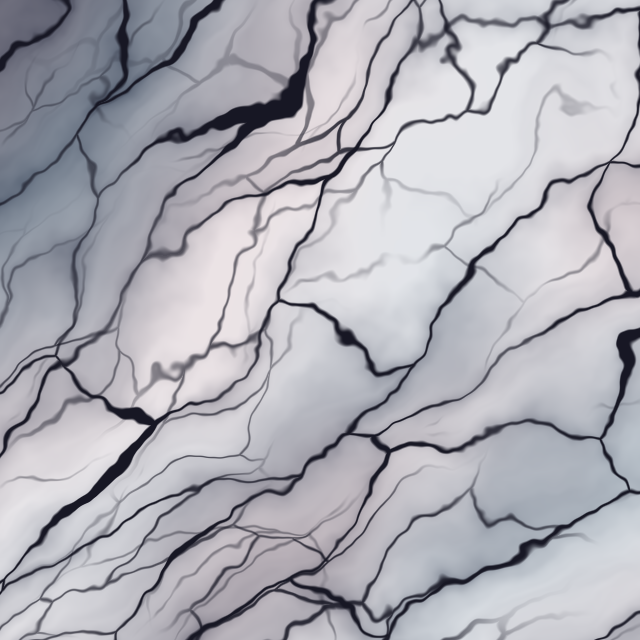
Write a Shadertoy shader that draws this texture.

```glsl
// Pale grey marble slab with jagged, branching dark veins running diagonally.

#define VEIN_ANGLE 0.72            // main vein direction, radians
#define FAN 0.5                    // how far the direction fans out across the slab
#define WARP 0.105                 // jaggedness of the veins
#define MAJOR_FREQ vec2(2.2, 6.0)  // large slabs: along, across the veins
#define MINOR_FREQ vec2(4.2, 12.5) // small slivers
#define HAIR_FREQ vec2(1.7, 5.0)   // faint hairlines
#define MAX_WIDTH 0.013            // half width of the thickest veins
#define SOFTNESS 0.0048            // blur of the vein edges
#define LIGHT_STONE vec3(0.875, 0.873, 0.89)
#define SHADOW_STONE vec3(0.35, 0.36, 0.425)
#define VEIN_INK vec3(0.09, 0.09, 0.14)

vec2 hash2(vec2 p) {
    vec3 h = fract(p.xyx * vec3(0.1031, 0.1030, 0.0973));
    h += dot(h, h.yzx + 33.33);
    return fract((h.xx + h.yz) * h.zy);
}

float corner(vec2 cell, vec2 f, vec2 o) {
    return dot(hash2(cell + o) * 2.0 - 1.0, f - o);
}

float gradientNoise(vec2 p) {
    vec2 cell = floor(p), f = p - cell;
    vec2 s = f * f * f * (f * (f * 6.0 - 15.0) + 10.0);
    vec2 e = vec2(0.0, 1.0);
    return mix(mix(corner(cell, f, e.xx), corner(cell, f, e.yx), s.x),
               mix(corner(cell, f, e.xy), corner(cell, f, e.yy), s.x), s.y);
}

float fbm(vec2 p) {
    float sum = 0.0, amp = 1.0;
    for (int i = 0; i < 5; i++) {
        sum += amp * gradientNoise(p);
        p = mat2(1.6, 1.2, -1.2, 1.6) * p + 7.3;
        amp *= 0.5;
    }
    return sum;
}

// Stretched Voronoi cells: x = distance to the nearest border, y = random per cell
vec2 crackle(vec2 p, vec2 freq, float seed) {
    vec2 q = p * freq + seed;
    vec2 cell = floor(q), f = q - cell;
    vec2 nearCell = vec2(0.0), nearSite = vec2(0.0);
    float best = 1e3;
    for (int j = -1; j <= 1; j++)
    for (int i = -1; i <= 1; i++) {
        vec2 o = vec2(i, j);
        vec2 site = o + hash2(cell + o) - f;
        if (dot(site, site) < best) {
            best = dot(site, site);
            nearCell = o;
            nearSite = site;
        }
    }
    float border = 1e3;
    for (int j = -2; j <= 2; j++)
    for (int i = -2; i <= 2; i++) {
        vec2 o = nearCell + vec2(i, j);
        vec2 site = o + hash2(cell + o) - f;
        vec2 gap = site - nearSite;
        if (dot(gap, gap) > 1e-4) {
            // Undo the stretch so that widths stay in canvas units
            float d = dot(0.5 * (site + nearSite), gap) / length(gap * freq);
            border = min(border, d);
        }
    }
    return vec2(border, hash2(cell + nearCell + 51.0).x);
}

float stroke(float d, float halfWidth) {
    float blur = max(SOFTNESS, 1.5 / iResolution.y);
    return 1.0 - smoothstep(halfWidth, halfWidth + blur, d);
}

void mainImage(out vec4 fragColor, in vec2 fragCoord) {
    vec2 uv = (fragCoord - 0.5 * iResolution.xy) / iResolution.y;

    // Vein space: x runs along the veins, y across them
    float c = cos(VEIN_ANGLE), s = sin(VEIN_ANGLE);
    vec2 flow = vec2(c * uv.x + s * uv.y, c * uv.y - s * uv.x);
    flow.y -= FAN * flow.x * flow.y;
    vec2 bent = flow + WARP * vec2(fbm(uv * 3.2 + 4.0), fbm(uv * 3.2 + 21.0));

    vec2 major = crackle(bent, MAJOR_FREQ, 13.0);
    vec2 minor = crackle(bent, MINOR_FREQ, 37.0);
    vec2 hair = crackle(bent, HAIR_FREQ, 71.0);

    // Vein widths swell and fade slowly along their length
    float swell = gradientNoise(bent * vec2(3.0, 4.5) + 9.0);
    float thick = smoothstep(-0.12, 0.5, swell);
    float cluster = smoothstep(-0.05, 0.22, gradientNoise(bent * vec2(1.8, 3.2) + 31.0));
    float majorInk = stroke(major.x, mix(0.0004, MAX_WIDTH, thick * thick));
    majorInk *= mix(0.6, 1.0, smoothstep(-0.35, 0.0, swell));
    float minorInk = stroke(minor.x, 0.003 * thick) * cluster * 0.85;
    float hairInk = stroke(hair.x, 0.0) * 0.4 * smoothstep(-0.1, 0.3, fbm(uv * 4.0 + 55.0));

    // Cloudy stone: bright middle band, dusky upper left, smoky vein margins
    float cloud = fbm(bent * vec2(1.5, 4.2) + 17.0);
    float smoke = 0.6 + fbm(uv * 5.0 + 43.0);
    float tone = 0.76 + 0.45 * cloud + 0.2 * exp(-flow.y * flow.y * 18.0);
    tone -= 0.65 * smoothstep(0.22, 0.75, flow.y);
    tone += 0.14 * (major.y - 0.5) + 0.08 * (minor.y - 0.5) * cluster;
    tone -= 0.38 * smoke * exp(-major.x / 0.016);
    tone -= 0.22 * smoke * cluster * exp(-minor.x / 0.009);
    vec3 color = mix(SHADOW_STONE, LIGHT_STONE, clamp(tone, 0.0, 1.04));

    // Lilac and icy blue drifts
    color += vec3(0.03, -0.006, -0.012) * clamp(2.5 * gradientNoise(bent * vec2(1.5, 3.0) + 63.0), -1.0, 1.0);

    float ink = 1.0 - (1.0 - majorInk) * (1.0 - minorInk) * (1.0 - hairInk);
    fragColor = vec4(mix(color, VEIN_INK, ink), 1.0);
}
```
